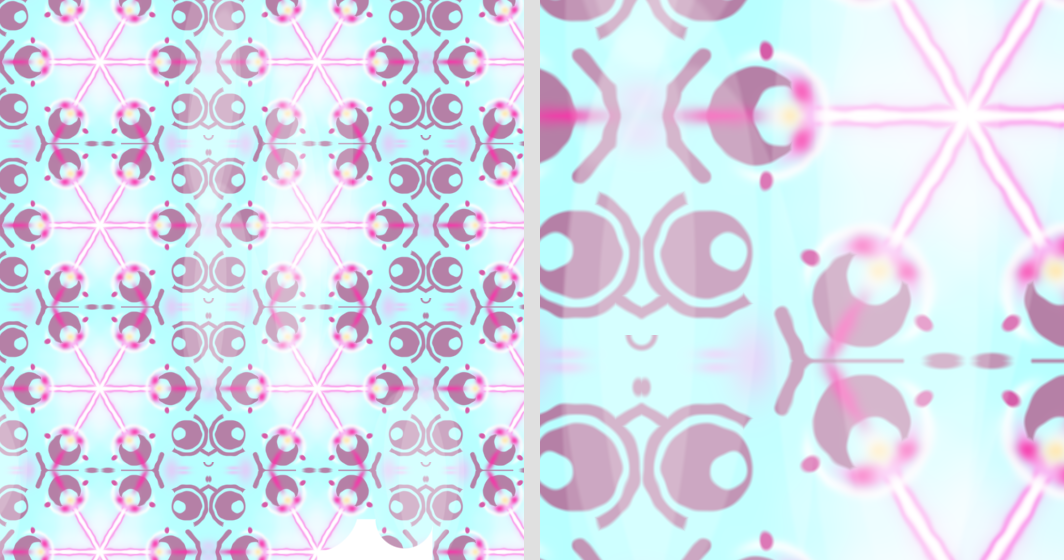
Left, the full canvas; right, a detail of the centre.
Write a Shadertoy shader that draws this pattern.

```glsl
// Pastel six-armed stars with mirrored blossoms and ringed eyes, under faint white veils.

// Lengths are in design units: UNITS of them span the canvas height.
const float UNITS = 768.0;
const vec2 CELL = vec2(298.0, 224.0);
const vec2 STAR = vec2(137.0, 85.0);      // one star, measured from the top left
const float EDGE = 1.1;                   // softness of painted edges
const float ARM_HALF = 3.6;
const float ARM_END = 76.0;
const float STROKE = 2.6;                 // half width of the plum lines
const float VEIL = 0.17;
const vec3 CYAN = vec3(0.72, 1.0, 1.0);
const vec3 PALE = vec3(0.94, 0.985, 1.0);
const vec3 PLUM = vec3(0.71, 0.50, 0.65);
const vec3 PINK = vec3(0.97, 0.70, 0.96);
const vec3 MAGENTA = vec3(0.96, 0.22, 0.66);
const vec3 CREAM = vec3(1.0, 0.91, 0.70);
// Centre x, centre y and half height of each bundle of veils.
const vec3 VEILS[5] = vec3[5](vec3(12, 640, 110), vec3(305, 150, 160),
    vec3(285, 400, 140), vec3(420, 330, 230), vec3(560, 620, 120));

float hash(vec2 p) {
    return fract(sin(dot(p, vec2(127.1, 311.7))) * 43758.5453);
}

float noise(vec2 p) {
    vec2 i = floor(p), f = fract(p);
    f = f * f * (3.0 - 2.0 * f);
    return mix(mix(hash(i), hash(i + vec2(1, 0)), f.x),
               mix(hash(i + vec2(0, 1)), hash(i + vec2(1, 1)), f.x), f.y);
}

float fill(float d) {
    float soft = max(EDGE, UNITS / iResolution.y);
    return 1.0 - smoothstep(-soft, soft, d);
}

float glow(vec2 p, vec2 radii) {
    p /= radii;
    return exp(-dot(p, p));
}

float ellipse(vec2 p, vec2 radii) {
    return (length(p / radii) - 1.0) * min(radii.x, radii.y);
}

float segment(vec2 p, vec2 a, vec2 b) {
    vec2 ab = b - a;
    return length(p - a - ab * clamp(dot(p - a, ab) / dot(ab, ab), 0.0, 1.0));
}

// Folds a quarter cell so that both arms lie on the positive x axis.
vec2 foldArm(vec2 p) {
    if (p.y > p.x * 0.57735)
        p = vec2(0.5 * p.x + 0.86603 * p.y, 0.5 * p.y - 0.86603 * p.x);
    return vec2(p.x, abs(p.y));
}

vec3 paintBlossom(vec3 col, vec2 f) {
    float reach = 1.0 - smoothstep(ARM_END - 6.0, ARM_END + 4.0, f.x);
    float rim = length(f - vec2(92, 0));

    // Arm: pink outline around a white core
    col = mix(col, PINK, 0.35 * reach * exp(-f.y * f.y / 60.0));
    col = mix(col, vec3(1), reach * fill(f.y - ARM_HALF));
    float outline = (f.y - ARM_HALF) / 1.6;
    col = mix(col, vec3(0.98, 0.60, 0.92), 0.85 * reach * exp(-outline * outline));
    col = mix(col, vec3(1), glow(f, vec2(7)));

    // Halo and pink cap facing the star
    float halo = (rim - 28.0) / 3.0;
    col = mix(col, vec3(1), 0.8 * exp(-halo * halo) * (1.0 - smoothstep(95.0, 112.0, f.x)));
    float cap = (rim - 20.0) / 4.5;
    float front = 1.0 - smoothstep(74.0, 92.0, f.x);
    col = mix(col, PINK, front * exp(-cap * cap));
    col = mix(col, MAGENTA, 0.9 * glow(f - vec2(76, 11), vec2(5, 6)));

    // Crescent, chevron and drops
    float crescent = max(rim * 0.0 + length(f - vec2(97, 0)) - 22.0,
                         max(13.0 - length(f - vec2(85, 0)), 81.0 - f.x));
    float chevron = min(segment(f, vec2(137, 0), vec2(134, 12)),
                        segment(f, vec2(134, 12), vec2(121, 28))) - STROKE - 0.6;
    col = mix(col, PLUM, fill(min(crescent, chevron)));
    col = mix(col, mix(PLUM, MAGENTA, 0.5), fill(ellipse(f - vec2(92, 30), vec2(3.2, 4.5))));

    // Magenta stem and warm heart
    col = mix(col, MAGENTA, 0.9 * glow(f - vec2(114, 0), vec2(20, 4)));
    col = mix(col, vec3(1), 0.8 * glow(f - vec2(84, 0), vec2(9, 7)));
    return mix(col, CREAM, 0.9 * glow(f - vec2(81, 0), vec2(5, 5)));
}

// Ringed eye, with its arc bending round the side and the foot.
float eyes(vec2 p) {
    vec2 e = p - vec2(119, 63);
    float disc = max(ellipse(e, vec2(21, 20)), 8.5 - length(e - vec2(-10, -1)));
    float turn = abs(atan(e.y, e.x) - 0.55);
    float arc = max(abs(length(e) - 27.0) - STROKE, (turn - 1.75) * 27.0);
    float foot = segment(p, vec2(138, 83), vec2(149, 90)) - STROKE;
    return min(disc, min(arc, foot));
}

// Small marks on the mirror line: lenses, a thin line, an arch and a heart.
float marks(vec2 p, float side) {
    float lens = ellipse(p - vec2(11, 111), vec2(8, 2.6));
    float line = segment(p, vec2(30, 112), vec2(76, 112)) - 0.8;
    vec2 c = vec2(149.0 - p.x, p.y - 100.0);
    float arch = max(abs(length(c) - 6.0) - 1.2, -side * c.y - 3.0);
    float heart = ellipse(c - vec2(1.5, 0), vec2(2.6, 4.0));
    return min(min(lens, line), side > 0.0 ? arch : heart);
}

void mainImage(out vec4 fragColor, in vec2 fragCoord) {
    vec2 v = vec2(fragCoord.x, iResolution.y - fragCoord.y) * UNITS / iResolution.y;
    vec2 q = mod(v - STAR + 0.5 * CELL, CELL) - 0.5 * CELL;
    vec2 p = abs(q);
    vec2 wobbled = p + 1.6 * vec2(noise(p / 7.0), noise(p / 7.0 + 40.0)) - 0.8;

    // Ground: pale around the star, cyan further out
    float pale = 1.0 - smoothstep(35.0, 125.0, length(p) + 18.0 * noise(p / 16.0));
    vec3 col = mix(CYAN, PALE, pale);
    col = mix(col, PINK, 0.6 * glow(p - vec2(98, 112), vec2(11, 17)));
    col = mix(col, PINK, 0.5 * glow(p - vec2(149, 8), vec2(13, 9)));
    col = mix(col, PINK, 0.6 * glow(p - vec2(115, 109), vec2(9, 3)));

    col = paintBlossom(col, foldArm(wobbled));
    col = mix(col, PLUM, fill(min(eyes(wobbled), marks(p, q.y))));

    // Veils: overlapping tall slivers of white
    for (int i = 0; i < 5; i++) {
        for (int j = 0; j < 3; j++) {
            vec2 id = vec2(i, j);
            vec2 centre = VEILS[i].xy + (vec2(hash(id), hash(id + 9.0)) - 0.5) * 70.0;
            vec2 d = v - centre;
            d.x += d.y * (hash(id + 17.0) - 0.5) * 0.3;
            vec2 radii = vec2(22.0 + 32.0 * hash(id + 5.0), VEILS[i].z);
            col = mix(col, vec3(1), VEIL * fill(ellipse(d, radii)));
        }
    }

    // Bare scalloped patch at the lower edge
    float bare = max(712.0 - v.y, abs(v.x - 514.0) - 79.0);
    bare = max(bare, max(40.0 - length(v - vec2(555, 712)), 62.0 - length(v - vec2(430, 695))));
    fragColor = vec4(mix(col, vec3(1), fill(bare)), 1.0);
}
```
